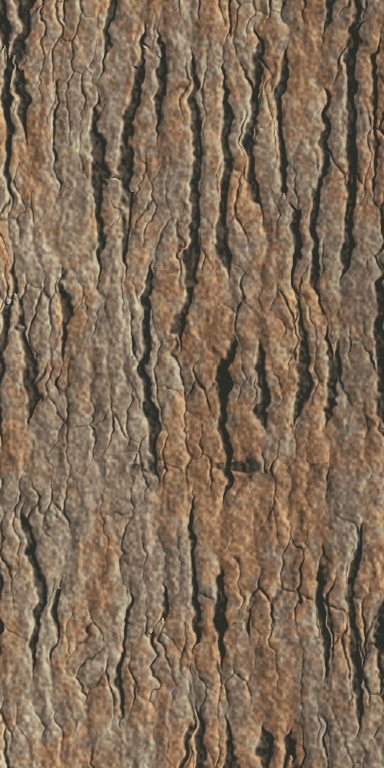
Give the GLSL for this texture, as a Shadertoy shader.

```glsl
// Weathered tree bark: tall plates split by dark, wavy vertical fissures.
// Stretched Voronoi borders carve a height field, which is lit from the
// right, speckled with grain and coloured by a dark-brown-cream ramp.

float hash(vec2 p) {
    vec3 q = fract(p.xyx * vec3(0.1031, 0.1030, 0.0973));
    q += dot(q, q.yzx + 33.33);
    return fract((q.x + q.y) * q.z);
}

float noise(vec2 p) {
    vec2 i = floor(p), f = fract(p);
    f = f * f * (3.0 - 2.0 * f);
    return mix(mix(hash(i), hash(i + vec2(1, 0)), f.x),
               mix(hash(i + vec2(0, 1)), hash(i + vec2(1, 1)), f.x), f.y);
}

float fbm(vec2 p) {
    return 0.55 * noise(p) + 0.3 * noise(p * 2.1 + 7.3) + 0.15 * noise(p * 4.3 + 2.9);
}

vec2 cellPoint(vec2 cell) {
    return cell + 0.1 + 0.8 * vec2(hash(cell + 11.0), hash(cell + 47.0));
}

// Distance to the nearest cell border; level borders count as farther away
float borderDistance(vec2 p, float levelPenalty) {
    vec2 base = floor(p), nearest = vec2(0);
    float best = 9.0;
    for (int k = 0; k < 9; k++) {
        vec2 r = cellPoint(base + vec2(k % 3 - 1, k / 3 - 1)) - p;
        if (dot(r, r) < best) { best = dot(r, r); nearest = r; }
    }
    float border = 1.0;
    for (int k = 0; k < 25; k++) {
        vec2 r = cellPoint(base + vec2(k % 5 - 2, k / 5 - 2)) - p;
        vec2 gap = r - nearest;
        if (dot(gap, gap) > 0.0001) {
            vec2 n = normalize(gap);
            float d = dot(0.5 * (r + nearest), n);
            border = min(border, d + levelPenalty * smoothstep(0.6, 1.0, abs(n.y)));
        }
    }
    return border;
}

// Knobbly level scar across the trunk
float scarBand(vec2 p) {
    float y = (p.y - 0.765 - 0.03 * noise(p * 6.0)) / 0.032;
    return exp(-y * y) * smoothstep(0.24, 0.36, p.x) * smoothstep(0.92, 0.72, p.x);
}

// x: surface height, y: darkness of the fissures
vec2 bark(vec2 p) {
    float scar = scarBand(p);

    // Broad sway plus jagged edges
    vec2 q = p;
    q.x += 0.07 * (fbm(p * vec2(5.0, 4.0)) - 0.5);
    q += (0.020 + 0.02 * scar) * (vec2(noise(p * 27.0), noise(p * 27.0 + 31.0)) - 0.5);
    q += 0.008 * (vec2(noise(p * 75.0), noise(p * 75.0 + 53.0)) - 0.5);

    // Deep fissures that open and close along their length
    float d = borderDistance(q * vec2(12.0, 2.7) + 3.0, 0.16);
    float width = mix(-0.05, 0.145, smoothstep(0.25, 0.75, noise(p * vec2(10.0, 5.0) + 5.0)));
    float fissure = 1.0 - smoothstep(width - 0.055, width + 0.045, d);

    // Thin splits between flakes
    float split = borderDistance(q * vec2(21.0, 9.0) + 19.0, 0.05);
    float splitWidth = mix(-0.12, 0.09, noise(p * vec2(13.0, 9.0) + 23.0));
    float crack = 1.0 - smoothstep(splitWidth - 0.06, splitWidth + 0.07, split);

    float pits = scar * smoothstep(0.5, 0.72, noise(p * vec2(17.0, 42.0)));
    float dark = max(max(fissure, 0.65 * crack), 0.8 * pits);

    // Rounded plates with rough, flaky skin
    float height = 0.45 * smoothstep(0.0, 0.38, d) + 0.16 * smoothstep(0.0, 0.3, split);
    height += 0.34 * fbm(q * vec2(36.0, 24.0)) + 0.17 * noise(p * vec2(115.0, 95.0));
    height += 0.3 * scar * noise(p * 24.0) - 0.38 * dark;
    return vec2(height, dark);
}

void mainImage(out vec4 fragColor, in vec2 fragCoord) {
    vec2 p = 2.0 * fragCoord / iResolution.y;

    // Relief light: slopes facing right and up are bright
    vec2 surface = bark(p);
    float light = surface.x - bark(p + vec2(0.0055, 0.003)).x;
    light = clamp(light, -0.22, 0.26);

    // Tone from relief, grain, fissures and broad shading
    float grain = noise(p * vec2(135.0, 120.0) + 9.0) - 0.5;
    float flakes = fbm(p * vec2(48.0, 30.0) + 61.0) - 0.5;
    float patches = fbm(p * vec2(5.0, 3.0) + 83.0) - 0.5;
    float tone = 0.55 + 1.15 * light + 0.27 * grain + 0.34 * flakes + 0.22 * patches;
    tone += 0.10 * (0.45 - p.x) + 0.09 * smoothstep(0.9, 0.0, p.y) * smoothstep(0.7, 0.0, p.x);
    tone -= 0.48 * surface.y;
    tone = clamp(tone, -0.05, 1.05);

    vec3 hollow = vec3(0.20, 0.20, 0.17);
    vec3 brown = vec3(0.50, 0.42, 0.35);
    vec3 cream = vec3(0.82, 0.76, 0.62);
    vec3 color = mix(hollow, brown, min(tone * 2.0, 1.0));
    color = mix(color, cream, max(tone * 2.0 - 1.0, 0.0));

    // Rusty stains, strongest right of the middle, fading to grey-brown
    float rust = 0.7 * fbm(p * vec2(11.0, 6.0) + 37.0) + 0.3 * noise(p * 45.0 + 71.0);
    rust = smoothstep(0.38, 0.72, rust + 0.10 * exp(-pow((p.x - 0.68) / 0.16, 2.0)));
    rust *= 1.0 - 0.8 * surface.y;
    color *= mix(vec3(0.99, 1.01, 1.03), vec3(1.06, 0.94, 0.84), rust);

    fragColor = vec4(clamp(color, 0.0, 1.0), 1.0);
}
```
